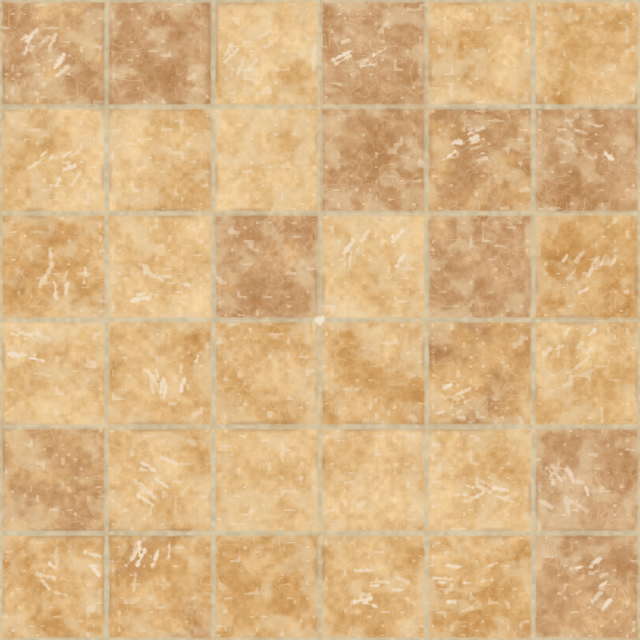
Give the GLSL for this texture, as a Shadertoy shader.

```glsl
// Six by six worn terracotta tiles with mottled ochre glaze, pale scratches and thin sandy grout.

const float TILES = 6.0;
const float GROUT_HALF_WIDTH = 0.019;

const vec3 BROWN = vec3(0.775, 0.600, 0.425);
const vec3 AMBER = vec3(0.835, 0.650, 0.420);
const vec3 HONEY = vec3(0.870, 0.705, 0.485);
const vec3 STRAW = vec3(0.900, 0.750, 0.535);
const vec3 CREAM = vec3(0.910, 0.815, 0.665);
const vec3 CHALK = vec3(0.950, 0.885, 0.795);
const vec3 GROUT = vec3(0.820, 0.765, 0.640);
const vec3 STAIN = vec3(0.640, 0.490, 0.340);

float hash(vec2 p) {
    vec3 q = fract(p.xyx * 0.1031);
    q += dot(q, q.yzx + 33.33);
    return fract((q.x + q.y) * q.z);
}

vec2 hash2(vec2 p) {
    return vec2(hash(p), hash(p + 57.3));
}

float noise(vec2 p) {
    vec2 i = floor(p), f = fract(p);
    f = f * f * (3.0 - 2.0 * f);
    return mix(mix(hash(i), hash(i + vec2(1, 0)), f.x),
               mix(hash(i + vec2(0, 1)), hash(i + vec2(1, 1)), f.x), f.y);
}

float fbm(vec2 p) {
    float sum = 0.0, amplitude = 0.5;
    for (int i = 0; i < 4; i++) {
        sum += amplitude * noise(p);
        p = mat2(1.6, 1.2, -1.2, 1.6) * p + 7.7;
        amplitude *= 0.5;
    }
    return sum / 0.9375;
}

float segmentDistance(vec2 p, vec2 halfSpan) {
    float t = clamp(dot(p, halfSpan) / dot(halfSpan, halfSpan), -1.0, 1.0);
    return length(p - t * halfSpan);
}

// Base colour of a tile, from brown to straw
vec3 tileTone(float t) {
    vec3 color = mix(BROWN, AMBER, smoothstep(0.15, 0.38, t));
    color = mix(color, HONEY, smoothstep(0.38, 0.62, t));
    return mix(color, STRAW, smoothstep(0.62, 0.9, t));
}

// Fine curling veins
float veins(vec2 p) {
    vec2 warp = vec2(noise(p * 9.0), noise(p * 9.0 + 31.0));
    float ridge = 1.0 - abs(2.0 * noise(p * 15.0 + 2.5 * warp) - 1.0);
    return smoothstep(0.72, 1.0, ridge);
}

// A cluster of ragged strokes that share a direction
float scratches(vec2 cell, vec2 seed, float pixel) {
    vec2 center = 0.3 + 0.4 * hash2(seed + 3.1);
    float heading = 6.283 * hash(seed + 8.4);
    float ragged = noise(cell * 34.0 + seed * 11.0) - 0.4;
    float cover = 0.0;
    for (int i = 0; i < 8; i++) {
        vec2 key = seed * 13.0 + float(i) * 5.7;
        vec2 spot = center + (hash2(key) - 0.5) * vec2(0.5, 0.42);
        float angle = heading + 0.9 * (hash(key + 2.2) - 0.5);
        vec2 halfSpan = mix(0.025, 0.085, hash(key + 4.6)) * vec2(cos(angle), sin(angle));
        float width = mix(0.006, 0.019, hash(key + 6.8));
        float d = segmentDistance(cell - spot, halfSpan) + 0.025 * ragged;
        float stroke = 1.0 - smoothstep(width - 0.008, width + 0.008 + pixel, d);
        cover = max(cover, stroke * mix(0.45, 0.95, hash(key + 9.1)));
    }
    return cover;
}

vec3 tileSurface(vec2 cell, vec2 id, float edge, float pixel) {
    vec2 p = cell + id * 17.0 + 5.0;
    float tone = hash(id + 21.0);
    float mottle = fbm(p * 3.5) - 0.5;
    float grain = fbm(p * 19.0) - 0.5;
    vec3 color = tileTone(tone + 0.5 * mottle);
    color += mottle * vec3(0.13, 0.18, 0.21) + grain * vec3(0.13, 0.16, 0.18);

    // Rubbed patches, strongest toward the rim
    float rim = 1.0 - smoothstep(0.02, 0.22, edge);
    float rubbed = smoothstep(0.5, 0.75, fbm(p * 6.0 + 40.0) + 0.1 * rim);
    color = mix(color, CREAM, 0.5 * rubbed);
    color = mix(color, CREAM, 0.3 * veins(p) * smoothstep(0.3, 0.6, noise(p * 4.0)));

    // Chalky flecks and occasional scratch clusters
    float flecks = smoothstep(0.79, 0.93, noise(p * vec2(17.0, 23.0)));
    color = mix(color, CHALK, 0.45 * flecks);
    float scratched = step(0.52, hash(id + 4.0));
    return mix(color, CHALK, scratched * scratches(cell, id + 1.0, pixel));
}

void mainImage(out vec4 fragColor, in vec2 fragCoord) {
    vec2 grid = fragCoord / iResolution.xy * TILES;
    float pixel = TILES / iResolution.y;
    vec2 id = floor(grid), cell = fract(grid);
    vec2 border = min(cell, 1.0 - cell);
    float edge = min(border.x, border.y);
    vec3 color = tileSurface(cell, id, edge, pixel);

    // Dark smears beside the joints
    float smear = smoothstep(0.6, 0.85, noise(grid * 3.0 + 9.0));
    color = mix(color, STAIN, 0.4 * smear * (1.0 - smoothstep(0.02, 0.07, edge)));

    // Uneven grout, fading in places
    float joint = edge + 0.014 * (noise(grid * 16.0) - 0.5);
    float grout = 1.0 - smoothstep(GROUT_HALF_WIDTH - 0.009, GROUT_HALF_WIDTH + 0.009 + pixel, joint);
    vec3 groutColor = GROUT + 0.09 * (noise(grid * 22.0 + 5.0) - 0.5);
    color = mix(color, groutColor, grout * mix(0.6, 1.0, noise(grid * 2.3)));

    // Chipped crossing in the middle
    float chip = length(grid - 0.5 * TILES) + 0.03 * (noise(grid * 30.0) - 0.5);
    color = mix(color, CHALK, 1.0 - smoothstep(0.025, 0.05 + pixel, chip));
    fragColor = vec4(clamp(color, 0.0, 1.0), 1.0);
}
```
